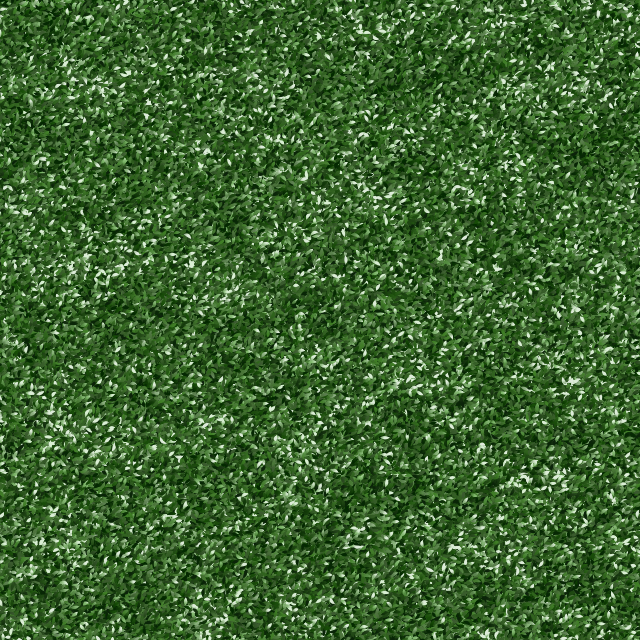
A three.js fragment shader for this texture:

```glsl
// Dense artificial turf: short, glossy, overlapping grass blades seen from above.
#define CELLS 100.0        // blade cells across the canvas
#define LAYERS 7           // stacked layers of blades
#define BLADE_LENGTH 0.75  // half length, in cells
#define BLADE_WIDTH 0.25   // half width, in cells
#define SOFTNESS 0.10      // edge blur, in cells
#define LEAN 0.55          // mean blade direction, in radians
#define SPREAD 1.9         // scatter of the direction
#define CONTRAST 1.14      // spread of blade tones
#define PATCHINESS 0.16    // strength of broad light and dark patches
#define HUE_VARIETY 0.55   // difference between fresh and greyish blades

varying vec2 vUv;

vec4 hash4(vec3 p) {
  vec4 q = fract(p.xyzx * vec4(0.1031, 0.1030, 0.0973, 0.1099));
  q += dot(q, q.wzxy + 33.33);
  return fract((q.xxyz + q.yzzw) * q.zywx);
}

// Gradient noise, roughly -0.7 to 0.7
float cornerSlope(vec2 corner, vec2 offset) {
  float angle = 6.2832 * hash4(vec3(corner, 91.0)).x;
  return dot(vec2(cos(angle), sin(angle)), offset);
}

float gradientNoise(vec2 p) {
  vec2 i = floor(p);
  vec2 f = fract(p);
  vec2 w = f * f * f * (f * (f * 6.0 - 15.0) + 10.0);
  vec2 e = vec2(0.0, 1.0);
  float low = mix(cornerSlope(i, f), cornerSlope(i + e.yx, f - e.yx), w.x);
  float high = mix(cornerSlope(i + e, f - e), cornerSlope(i + e.yy, f - e.yy), w.x);
  return mix(low, high, w.y);
}

// Colour ramp, stepped by the share of the area that each tone covers
vec3 turfColor(float tone) {
  vec3 c = mix(vec3(0.03, 0.15, 0.02), vec3(0.06, 0.20, 0.03), smoothstep(0.0, 0.07, tone));
  c = mix(c, vec3(0.12, 0.28, 0.07), smoothstep(0.06, 0.24, tone));
  c = mix(c, vec3(0.21, 0.37, 0.15), smoothstep(0.26, 0.50, tone));
  c = mix(c, vec3(0.28, 0.47, 0.20), smoothstep(0.56, 0.74, tone));
  c = mix(c, vec3(0.35, 0.52, 0.29), smoothstep(0.74, 0.86, tone));
  c = mix(c, vec3(0.53, 0.70, 0.47), smoothstep(0.86, 0.96, tone));
  return mix(c, vec3(0.86, 0.93, 0.84), smoothstep(0.96, 1.06, tone));
}

// Coverage in x, position along the blade (-1 root, 1 tip) in y
vec2 blade(vec2 p, float angle, float size, float bend) {
  float c = cos(angle);
  float s = sin(angle);
  vec2 q = vec2(c * p.x + s * p.y, c * p.y - s * p.x);
  float along = q.x / (BLADE_LENGTH * size);
  float across = abs(q.y + bend * q.x * q.x);
  float edge = across - BLADE_WIDTH * (1.0 - along * along);
  return vec2(1.0 - smoothstep(-SOFTNESS, SOFTNESS, edge), along);
}

void main() {
  // Broad patches of light and shade, wider than tall
  float patches = gradientNoise(vUv * vec2(7.0, 11.0))
                + 0.8 * gradientNoise(vUv * vec2(24.0, 34.0) + 17.0);
  float patchTone = PATCHINESS * patches;

  // Shaded ground between the blades
  vec3 color = turfColor(0.10 + patchTone);

  // Layers of blades, painted from the ground up
  for (int layer = 0; layer < LAYERS; layer++) {
    float depth = float(layer);
    vec2 p = vUv * CELLS + depth * vec2(0.37, 0.61);
    vec2 cell = floor(p);
    float lift = 0.07 * (depth / float(LAYERS - 1) - 0.7);

    for (int y = -1; y <= 1; y++) {
      for (int x = -1; x <= 1; x++) {
        vec2 id = cell + vec2(float(x), float(y));
        vec4 place = hash4(vec3(id, depth * 7.0 + 3.0));
        vec4 look = hash4(vec3(id + 41.0, depth * 5.0 + 57.0));

        float angle = LEAN + SPREAD * (place.z + look.x - 1.0);
        float size = mix(0.6, 1.0, place.w);
        vec2 shape = blade(p - id - place.xy, angle, size, look.w - 0.5);

        // Dark root, lighter tip
        float tone = 0.5 + CONTRAST * (look.y - 0.5) + lift + patchTone;
        tone += 0.09 * clamp(shape.y, -1.0, 1.0);

        // Fresh or greyish green
        vec3 tint = turfColor(tone);
        float grey = dot(tint, vec3(0.30, 0.59, 0.11));
        tint = mix(vec3(grey), tint, 1.0 + HUE_VARIETY * (look.z - 0.45));

        color = mix(color, tint, shape.x);
      }
    }
  }

  gl_FragColor = vec4(clamp(color, 0.0, 1.0), 1.0);
}
```
